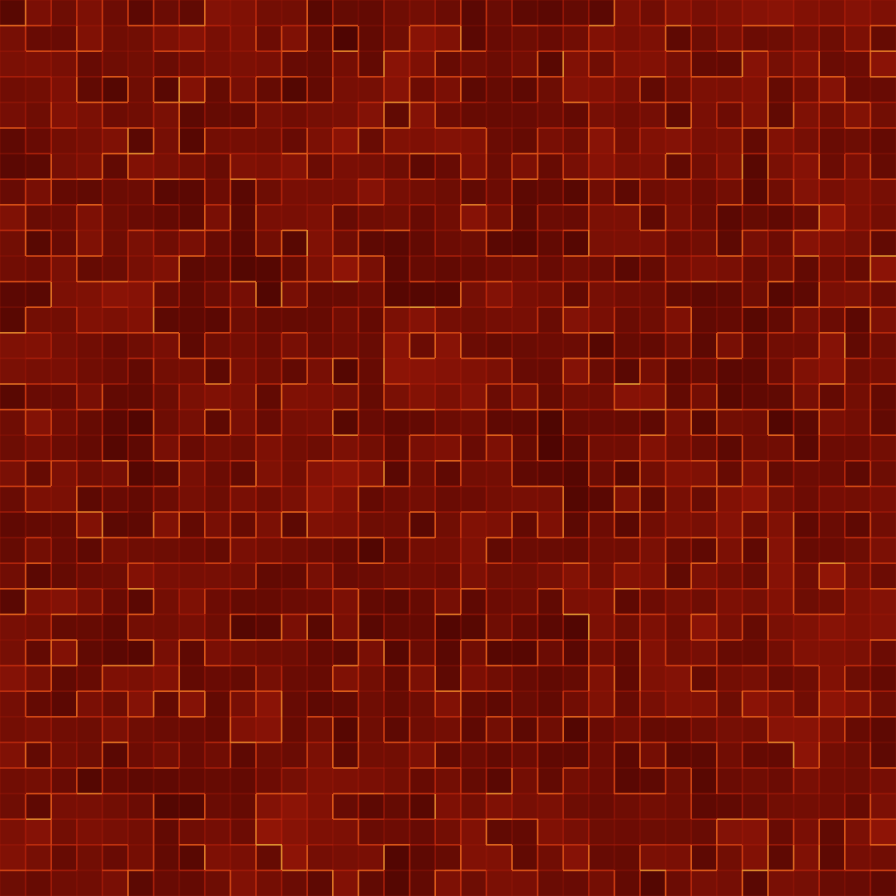
Give the GLSL for this pattern, as a WebGL 2 fragment shader.

```glsl
#version 300 es
precision highp float;

#define CELLS 35.0
#define LINE_WIDTH 0.064
#define CLUMP_SIZE 2.7
#define CLUMP_AMOUNT 0.45
#define GRAIN_AMOUNT 0.55
#define BASE_LEVEL 0.08
#define FAINT_ALPHA 0.18
#define STRONG_ALPHA 0.95

uniform vec2 u_resolution;
out vec4 fragColor;

const vec3 TILE_DARK = vec3(0.27, 0.012, 0.004);
const vec3 TILE_LIGHT = vec3(0.56, 0.08, 0.025);
const vec3 EDGE_RED = vec3(0.72, 0.12, 0.04);
const vec3 EDGE_ORANGE = vec3(0.88, 0.36, 0.10);
const vec3 EDGE_YELLOW = vec3(0.88, 0.60, 0.20);

float hash(vec2 p) {
    vec3 q = fract(vec3(p.xyx) * 0.1031);
    q += dot(q, q.yzx + 33.33);
    return fract((q.x + q.y) * q.z);
}

float valueNoise(vec2 p) {
    vec2 i = floor(p);
    vec2 f = fract(p);
    f = f * f * (3.0 - 2.0 * f);
    float low = mix(hash(i), hash(i + vec2(1.0, 0.0)), f.x);
    float high = mix(hash(i + vec2(0.0, 1.0)), hash(i + 1.0), f.x);
    return mix(low, high, f.y);
}

// Tile brightness: soft clumps plus independent grain
float tileLevel(vec2 cell) {
    cell = clamp(cell, 0.0, CELLS - 1.0);
    float clump = valueNoise(cell / CLUMP_SIZE + 71.3);
    float grain = hash(cell + 17.0);
    return BASE_LEVEL + CLUMP_AMOUNT * clump + GRAIN_AMOUNT * grain;
}

// Share of a pixel covered by a line centred at distance zero
float lineCoverage(float dist, float pixel) {
    float halfLine = 0.5 * LINE_WIDTH;
    float right = min(dist + 0.5 * pixel, halfLine);
    float left = max(dist - 0.5 * pixel, -halfLine);
    return clamp((right - left) / pixel, 0.0, 1.0);
}

// Edge colour and opacity grow with the contrast between two tiles
vec4 edgeColor(float contrast) {
    vec3 color = mix(EDGE_RED, EDGE_ORANGE, smoothstep(0.08, 0.40, contrast));
    color = mix(color, EDGE_YELLOW, smoothstep(0.36, 0.62, contrast));
    float alpha = mix(FAINT_ALPHA, STRONG_ALPHA, smoothstep(0.0, 0.24, contrast));
    return vec4(color, alpha);
}

void main() {
    vec2 grid = gl_FragCoord.xy / u_resolution * CELLS;
    vec2 pixel = CELLS / u_resolution;
    vec2 cell = floor(grid);
    vec2 local = grid - cell;

    // Tile fill
    float level = tileLevel(cell);
    vec3 color = mix(TILE_DARK, TILE_LIGHT, level);

    // Nearest neighbour on each axis
    vec2 side = mix(vec2(-1.0), vec2(1.0), step(0.5, local));
    vec2 dist = min(local, 1.0 - local);
    float contrastX = abs(level - tileLevel(cell + vec2(side.x, 0.0)));
    float contrastY = abs(level - tileLevel(cell + vec2(0.0, side.y)));

    // Glowing edges, the stronger one drawn on top at crossings
    vec4 edgeX = edgeColor(contrastX);
    vec4 edgeY = edgeColor(contrastY);
    edgeX.a *= lineCoverage(dist.x, pixel.x);
    edgeY.a *= lineCoverage(dist.y, pixel.y);
    bool xOnTop = contrastX > contrastY;
    vec4 lower = xOnTop ? edgeY : edgeX;
    vec4 upper = xOnTop ? edgeX : edgeY;
    color = mix(color, lower.rgb, lower.a);
    color = mix(color, upper.rgb, upper.a);

    fragColor = vec4(color, 1.0);
}
```
